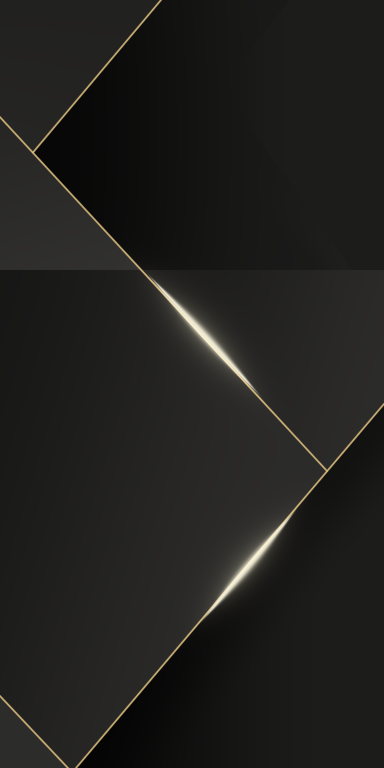
This background is drawn by a WebGL 2 fragment shader. Its source:

```glsl
#version 300 es
precision highp float;
// Dark overlapping panels with thin gold edges and two glowing light streaks.
uniform vec2 u_resolution;
out vec4 fragColor;

const vec3 GOLD = vec3(0.86, 0.74, 0.49);
const vec3 HALO = vec3(0.48, 0.46, 0.38);
const vec3 CORE = vec3(0.97, 0.95, 0.86);
const vec3 WARM = vec3(1.01, 1.0, 0.97);
const float SEAM = 1.297;

// Signed distance to the line a-b, positive on its left side.
float side(vec2 p, vec2 a, vec2 b) {
    vec2 d = normalize(b - a);
    return dot(p - a, vec2(-d.y, d.x));
}

float segment(vec2 p, vec2 a, vec2 b) {
    vec2 d = b - a;
    float t = clamp(dot(p - a, d) / dot(d, d), 0.0, 1.0);
    return length(p - a - d * t);
}

// Smooth coverage of the positive side of a distance.
float cover(float d, float px) {
    return smoothstep(-0.6 * px, 0.6 * px, d);
}

vec3 addEdge(vec3 col, vec2 p, vec2 a, vec2 b, float px) {
    float line = 1.0 - smoothstep(0.0005, 0.0013 + 1.1 * px, segment(p, a, b));
    return mix(col, GOLD, 0.88 * line);
}

// Tapered streak with a soft halo, lying along a direction.
vec3 addStreak(vec3 col, vec2 p, vec2 center, vec2 dir, float reach) {
    vec2 axis = normalize(dir);
    vec2 q = p - center;
    float along = dot(q, axis) / reach;
    float across = abs(dot(q, vec2(-axis.y, axis.x)));
    float taper = max(1.0 - along * along, 0.0);
    float halo = exp(-2.2 * along * along) * exp(-across / 0.026);
    float width = 0.0015 + 0.0095 * taper * taper;
    float core = exp(-pow(across / width, 2.0)) * smoothstep(0.0, 0.55, taper);
    col += HALO * halo * 0.75;
    return mix(col, CORE, 0.95 * core);
}

// Black field that lightens to flat charcoal on the right.
float upperDark(vec2 p, float px) {
    float bend = p.x + 0.12 * (p.y - 1.65) * (p.y - 1.65);
    float shade = mix(0.027, 0.1, smoothstep(0.08, 0.78, bend));
    float low = side(p, vec2(0.638, 1.688), vec2(0.917, SEAM));
    float high = side(p, vec2(0.651, 1.87), vec2(0.755, 2.0));
    float facet = cover(low, 2.0 * px) * cover(-high, 2.0 * px);
    shade += 0.018 * smoothstep(0.1, 0.0, abs(low)) * smoothstep(1.6, SEAM, p.y);
    return mix(shade, 0.108, facet * smoothstep(0.6, 0.75, p.x));
}

float lowerDark(vec2 p, float depth) {
    float shade = mix(0.028, 0.11, smoothstep(0.18, 0.88, p.x));
    return shade * mix(0.62, 1.0, smoothstep(0.0, 0.2, depth));
}

void main() {
    vec2 p = gl_FragCoord.xy / u_resolution.x;
    p.y *= 2.0 * u_resolution.x / u_resolution.y;
    float px = 1.0 / u_resolution.x;

    // Corners of the panels
    vec2 longTop = vec2(0.0, 1.695), longEnd = vec2(0.8516, 0.7734);
    vec2 upperTop = vec2(0.4193, 2.0), upperEnd = vec2(0.086, 1.603);
    vec2 lowerTop = vec2(1.0, 0.948), lowerEnd = vec2(0.198, 0.0);
    vec2 cornerTop = vec2(0.0, 0.1875), cornerEnd = vec2(0.177, 0.0);

    float aboveLong = side(p, longTop, longEnd);
    float underLower = side(p, lowerTop, lowerEnd);
    float rightOfLong = cover(aboveLong, px);

    // Upper half
    float topLeft = 0.128 + 0.05 * (2.0 - p.y) * (1.0 - p.x);
    float leftOfUpper = cover(-side(p, upperTop, upperEnd), px);
    float upper = mix(upperDark(p, px), topLeft, leftOfUpper);
    float wedge = 0.145 + 0.09 * (1.695 - p.y) + 0.03 * p.x;
    upper = mix(wedge, upper, rightOfLong);

    // Lower half
    float sweep = p.x + 0.3 * (SEAM - p.y);
    float middle = mix(0.087, 0.168, smoothstep(-0.1, 0.95, sweep));
    float rightPanel = mix(0.112, 0.17, smoothstep(0.45, 1.15, sweep));
    float lower = mix(middle, rightPanel, rightOfLong);
    lower = mix(lower, lowerDark(p, underLower), cover(underLower, px));
    lower = mix(lower, 0.172, cover(-side(p, cornerTop, cornerEnd), px));

    vec3 col = WARM * mix(lower, upper, cover(p.y - SEAM, px));

    // Gold edges
    col = addEdge(col, p, longTop, longEnd, px);
    col = addEdge(col, p, upperTop, upperEnd, px);
    col = addEdge(col, p, lowerTop, lowerEnd, px);
    col = addEdge(col, p, cornerTop, cornerEnd, px);

    // Light streaks
    col = addStreak(col, p, vec2(0.532, 1.127), longEnd - longTop, 0.225);
    col = addStreak(col, p, vec2(0.648, 0.527), lowerTop - lowerEnd, 0.2);
    fragColor = vec4(col, 1.0);
}
```
